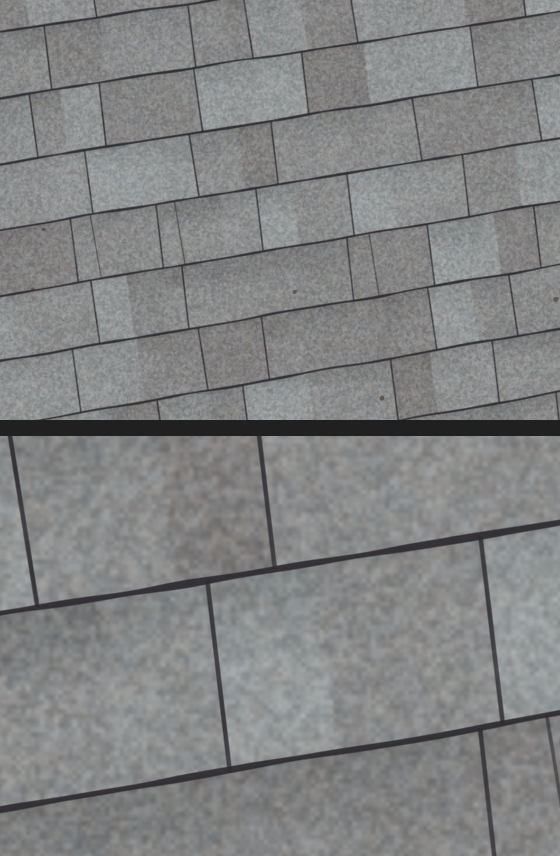
Top, the full canvas; bottom, a detail of the centre.
This texture is drawn by a WebGL 2 fragment shader. Its source:

```glsl
#version 300 es
precision highp float;

#define COURSE_HEIGHT 0.1568
#define COURSE_SLOPE 0.151
#define COURSE_TAPER 0.0043
#define COURSE_START 0.0764
#define JOINT_LEAN 0.135
#define TAB_WIDTH 0.27
#define TAB_JITTER 0.68
#define COURSE_LINE 0.0026
#define JOINT_LINE 0.0018
#define GRAIN_SCALE 150.0
#define GRAIN_STRENGTH 0.17

uniform vec2 u_resolution;
out vec4 fragColor;

const vec3 WARM_GREY = vec3(0.488, 0.479, 0.477);
const vec3 COOL_GREY = vec3(0.577, 0.595, 0.597);
const vec3 GAP_DARK = vec3(0.18, 0.17, 0.19);
const vec3 DEBRIS = vec3(0.29, 0.26, 0.24);

float hash(vec2 cell, float seed) {
    vec3 h = fract((cell.xyx + vec3(37.0, 71.0, 53.0) + seed * 17.3) * 0.1031);
    h += dot(h, h.yzx + 33.33);
    return fract((h.x + h.y) * h.z);
}

float noise(vec2 p) {
    vec2 cell = floor(p), f = fract(p);
    f = f * f * (3.0 - 2.0 * f);
    float low = mix(hash(cell, 0.0), hash(cell + vec2(1, 0), 0.0), f.x);
    float high = mix(hash(cell + vec2(0, 1), 0.0), hash(cell + 1.0, 0.0), f.x);
    return mix(low, high, f.y);
}

// Coverage of a line at distance d, softened by one pixel
float stroke(float d, float halfWidth) {
    float px = 1.0 / u_resolution.y;
    return 1.0 - smoothstep(halfWidth - px, halfWidth + px, abs(d));
}

// Position of a joint along its course, with a slight lean of its own
float jointAt(float tab, float course, float down) {
    vec2 id = vec2(tab, course);
    float lean = (hash(id, 2.0) - 0.5) * 0.008 * (down - 0.5);
    return (tab + TAB_JITTER * hash(id, 1.0)) * TAB_WIDTH + lean;
}

void main() {
    vec2 p = gl_FragCoord.xy / u_resolution.y;
    float depth = 1.0 - p.y;

    // Sloping courses that close up slightly toward the right
    float row = (depth - COURSE_START + COURSE_SLOPE * p.x)
              / (COURSE_HEIGHT - COURSE_TAPER * p.x);
    row += (noise(vec2(p.x * 9.0, floor(row + 0.5) * 5.0)) - 0.5) * 0.025;
    float course = floor(row), down = fract(row);

    // Tab between two irregular joints
    float along = p.x - JOINT_LEAN * depth + course * 0.43 * TAB_WIDTH;
    float tab = floor(along / TAB_WIDTH);
    if (along < jointAt(tab, course, down)) tab -= 1.0;
    vec2 id = vec2(tab, course);
    float left = jointAt(tab, course, down);
    float right = jointAt(tab + 1.0, course, down);

    // Blended tones: many tabs change shade part way along
    float wobble = (noise(p * 60.0) - 0.5) * 0.006;
    float split = mix(left, right, 0.35 + 0.3 * hash(id, 3.0));
    float side = smoothstep(-0.003, 0.003, along - split + wobble);
    side *= step(0.3, hash(id, 4.0));
    float tone = mix(hash(id, 5.0), hash(id, 6.0), side);
    vec3 color = mix(WARM_GREY, COOL_GREY, tone);

    // Weathering: shaded upper edges and broad stains
    float patchy = noise(p * 14.0);
    float shade = 1.0 - smoothstep(0.05, 0.5, down + 0.25 * (patchy - 0.5));
    color -= 0.055 * shade * mix(hash(id, 7.0), hash(id, 8.0), side);
    color += (patchy - 0.5) * 0.025 + 0.008;

    // Mineral granules in two sizes
    vec2 turned = mat2(0.8, 0.6, -0.6, 0.8) * p;
    float grain = 0.55 * (noise(turned * GRAIN_SCALE) - 0.5)
                + 0.45 * (noise(p * GRAIN_SCALE * 1.8 + 9.0) - 0.5);
    color += grain * GRAIN_STRENGTH;
    color += (noise(turned * 110.0 + 40.0) - 0.5) * vec3(0.02, 0.0, -0.02);

    // Sparse small flecks of debris
    vec2 fleckCell = floor(p * 5.0);
    vec2 fleckCenter = 0.2 + 0.6 * vec2(hash(fleckCell, 11.0), hash(fleckCell, 12.0));
    float fleckDist = length(fract(p * 5.0) - fleckCenter) / 5.0;
    float fleck = stroke(fleckDist, 0.008 * noise(p * 90.0));
    color = mix(color, DEBRIS, 0.7 * fleck * step(0.86, hash(fleckCell, 13.0)));

    // Joints, with an occasional narrow second strip
    float joint = stroke(min(along - left, right - along), JOINT_LINE);
    float strip = left + 0.035 + 0.02 * hash(id, 9.0) + 0.008 * down;
    float extra = stroke(along - strip, JOINT_LINE * 0.8) * step(0.86, hash(id, 10.0));
    float jointWear = 0.7 + 0.25 * noise(p * 25.0);
    color = mix(color, GAP_DARK, max(joint, 0.75 * extra) * jointWear);

    // Dark course edges of uneven thickness and a soft shadow below
    float edge = (row - floor(row + 0.5)) * COURSE_HEIGHT;
    float thickness = COURSE_LINE * (0.6 + 0.75 * noise(p * 22.0 + 5.0));
    color *= 1.0 - 0.1 * exp(-down * 22.0);
    color = mix(color, GAP_DARK, 0.93 * stroke(edge, thickness));

    fragColor = vec4(clamp(color, 0.0, 1.0), 1.0);
}
```
